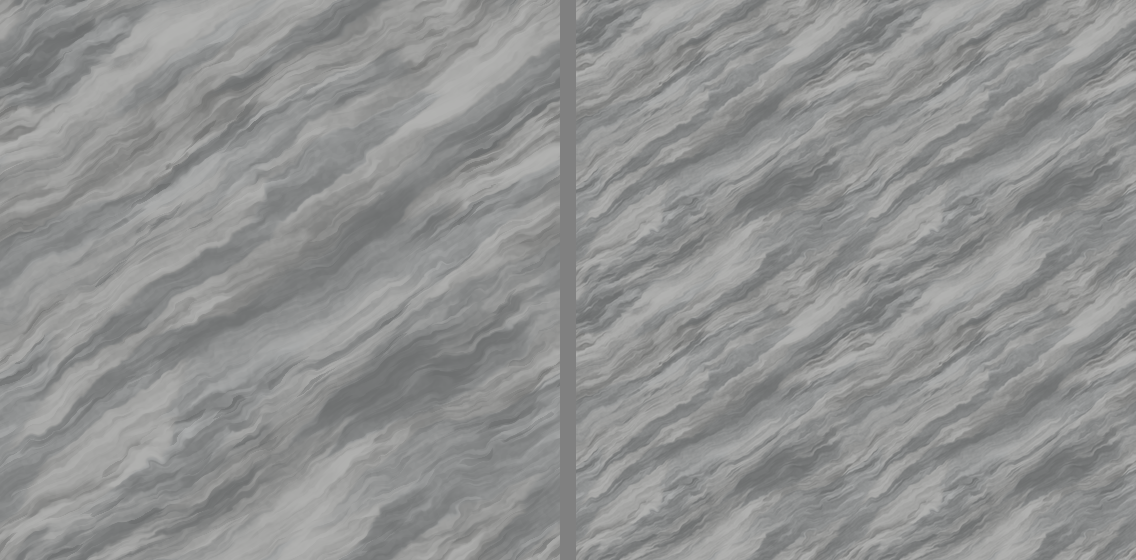
Left: one tile. Right: repeated 2 by 2.
This texture is drawn by a Shadertoy shader. Its source:

```glsl
#define TAU 6.2831853
#define BASE_TONE 0.564
#define TONE_LIMIT 0.14
#define BAND_STRENGTH 0.064
#define PATCH_STRENGTH 0.17
#define STREAK_STRENGTH 0.14
#define FIBRE_STRENGTH 0.10
#define HAIR_STRENGTH 0.06
#define MOTTLE_STRENGTH 0.022
#define PALE_STRENGTH 0.07
#define FLECK_STRENGTH 0.075

vec3 hash3(vec2 c) {
    vec3 q = fract(c.xyx * vec3(0.1031, 0.1030, 0.0973));
    q += dot(q, q.yxz + 33.33);
    return fract((q.xxy + q.yzz) * q.zyx);
}

// Wrapping cellular noise: each cell has a random tone, blended at its borders
float cellTone(vec2 p, vec2 period, float sharpness, float seed) {
    p *= period;
    vec2 cell = floor(p), local = p - cell;
    float sum = 0.0, total = 0.0;
    for (int y = -1; y <= 1; y++)
    for (int x = -1; x <= 1; x++) {
        vec2 offset = vec2(x, y);
        vec3 h = hash3(mod(cell + offset, period) + seed);
        vec2 d = offset + h.xy - local;
        float weight = exp(-sharpness * dot(d, d));
        sum += weight * h.z;
        total += weight;
    }
    return sum / total;
}

// Gentle sines with whole frequencies vary the direction of the grain
vec2 bend(vec2 p) {
    p += 0.012 * sin(TAU * vec2(p.x + 2.0 * p.y + 0.13, 2.0 * p.x - p.y + 0.58));
    p += 0.003 * sin(TAU * vec2(4.0 * p.y - 3.0 * p.x, 5.0 * p.x + 2.0 * p.y + 0.31));
    return p;
}

// Small irregular shifts break up and fray the streaks
vec2 fray(vec2 p) {
    vec2 coarse = vec2(cellTone(p, vec2(19), 7.0, 401.0), cellTone(p, vec2(19), 7.0, 457.0));
    vec2 fine = vec2(cellTone(p, vec2(58), 7.0, 503.0), cellTone(p, vec2(58), 7.0, 557.0));
    return p + 0.014 * (coarse - 0.5) + 0.005 * (fine - 0.5);
}

// Broad diagonal light and dark bands
float bands(vec2 p) {
    return 0.60 * sin(TAU * (dot(p, vec2(-2, 3)) + 0.15))
         + 0.45 * sin(TAU * (dot(p, vec2(-1, 3)) + 0.62))
         + 0.40 * sin(TAU * (dot(p, vec2(-3, 4)) + 0.37));
}

void mainImage(out vec4 fragColor, in vec2 fragCoord) {
    vec2 uv = fragCoord / iResolution.xy;
    vec2 p = fray(bend(uv));

    // Whole-number shear: cells stretch along the diagonal and still wrap
    vec2 grain = vec2(p.x - p.y, 2.0 * p.y - p.x);

    float patches = cellTone(grain, vec2(10, 7), 20.0, 3.0);
    float streaks = cellTone(grain, vec2(19, 15), 18.0, 41.0);
    float fibres = cellTone(grain, vec2(34, 35), 13.0, 87.0);
    float hairs = cellTone(grain, vec2(64, 82), 10.0, 139.0);
    float paleField = cellTone(grain, vec2(17, 21), 13.0, 211.0);
    float fleckField = cellTone(grain, vec2(44, 39), 14.0, 263.0);
    float activity = smoothstep(0.25, 0.7, cellTone(grain, vec2(7, 5), 8.0, 317.0));

    // Layers of tone, calmer in some areas
    float tone = BAND_STRENGTH * bands(p);
    tone += PATCH_STRENGTH * (patches - 0.5);
    tone += STREAK_STRENGTH * (streaks - 0.5) * mix(0.6, 1.1, activity);
    tone += FIBRE_STRENGTH * (fibres - 0.5) * mix(0.4, 1.1, activity);
    tone += HAIR_STRENGTH * (hairs - 0.5) * mix(0.5, 1.0, activity);
    tone += MOTTLE_STRENGTH * (cellTone(uv, vec2(128), 8.0, 601.0) - 0.5);

    // Separate pale slivers and sparse dark flecks
    float pale = smoothstep(0.72, 0.92, paleField);
    tone += PALE_STRENGTH * pale * mix(0.3, 1.0, fibres);
    float fleck = smoothstep(0.80, 0.94, fleckField);
    tone -= FLECK_STRENGTH * fleck * mix(0.2, 1.0, activity);

    // Soft limit, then a very faint cool or warm cast
    tone = TONE_LIMIT * tanh(tone / TONE_LIMIT);
    vec3 coolCast = vec3(-0.005, 0.002, 0.003);
    vec3 warmCast = vec3(0.001, 0.002, -0.003);
    float warmth = smoothstep(0.3, 0.7, patches + 1.5 * tone);
    fragColor = vec4(BASE_TONE + tone + mix(coolCast, warmCast, warmth), 1.0);
}
```
